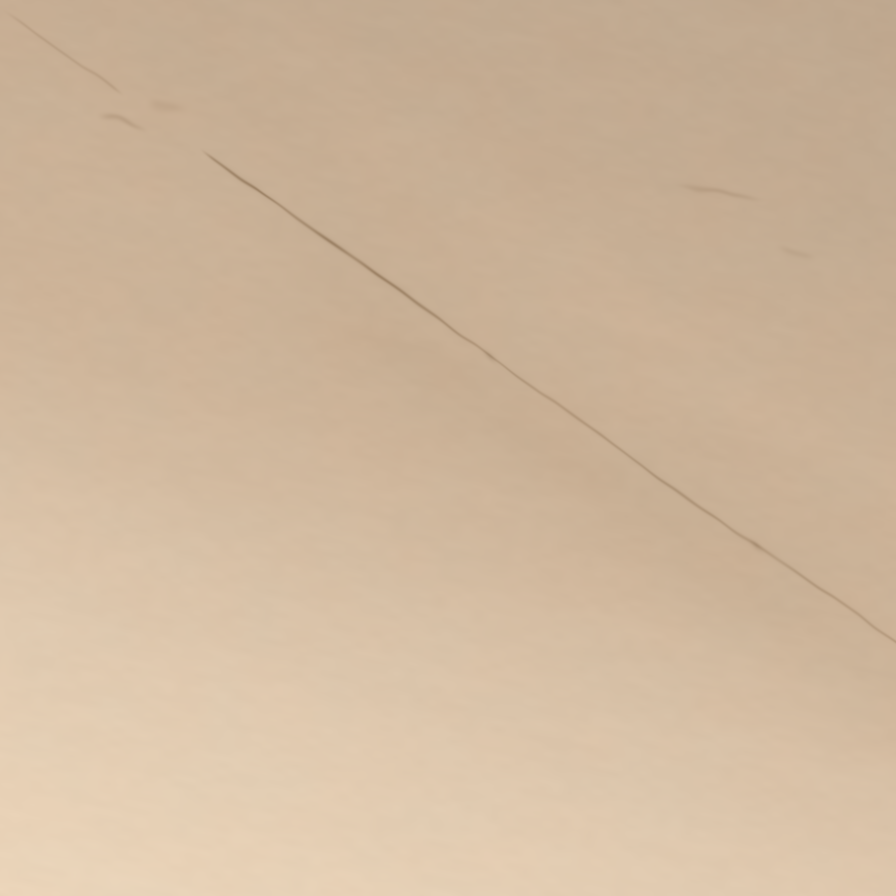
Reproduce this texture procedurally as a WebGL 2 fragment shader.

```glsl
#version 300 es
precision highp float;

uniform vec2 u_resolution;
out vec4 fragColor;

float hash(vec2 p) {
    vec3 q = fract(vec3(p.xyx) * 0.1031);
    q += dot(q, q.yzx + 33.33);
    return fract((q.x + q.y) * q.z);
}

float noise(vec2 p) {
    vec2 i = floor(p), f = fract(p);
    f = f * f * (3.0 - 2.0 * f);
    return mix(mix(hash(i), hash(i + vec2(1, 0)), f.x),
               mix(hash(i + vec2(0, 1)), hash(i + vec2(1, 1)), f.x), f.y);
}

float fbm(vec2 p) {
    float sum = 0.0, amp = 0.5;
    for (int k = 0; k < 4; k++) {
        sum += amp * noise(p);
        p = p * 2.03 + 17.1;
        amp *= 0.5;
    }
    return sum;
}

// Coordinates along and across a direction given by its angle
vec2 turned(vec2 p, float angle) {
    float c = cos(angle), s = sin(angle);
    return vec2(c * p.x + s * p.y, c * p.y - s * p.x);
}

// Soft short vein that tapers towards both ends
float vein(vec2 p, vec2 a, vec2 b, float width) {
    vec2 ab = b - a;
    float t = clamp(dot(p - a, ab) / dot(ab, ab), 0.0, 1.0);
    float d = length(p - a - ab * t);
    return exp(-d * d / (width * width)) * smoothstep(0.0, 0.3, t) * smoothstep(1.0, 0.6, t);
}

// Warm light falling off from the lower left
vec3 stoneColor(float depth) {
    vec3 color = mix(vec3(0.915, 0.830, 0.725), vec3(0.870, 0.782, 0.680), smoothstep(0.0, 0.42, depth));
    color = mix(color, vec3(0.795, 0.697, 0.592), smoothstep(0.28, 0.76, depth));
    return mix(color, vec3(0.752, 0.660, 0.562), smoothstep(0.7, 1.35, depth));
}

void main() {
    vec2 uv = gl_FragCoord.xy / u_resolution;

    // Broad shading with drifting bands
    vec2 drift = turned(uv, -0.42);
    float bands = fbm(drift * vec2(1.8, 7.0) + 3.7) - 0.47;
    vec3 color = stoneColor(uv.y + 0.35 * uv.x + 0.10 * bands);
    color += 0.022 * bands;

    // Faint streaks and mottling
    vec2 flow = turned(uv, -0.2);
    color += 0.012 * (fbm(flow * vec2(9.0, 42.0) + 8.0) - 0.47);
    color += 0.010 * (noise(flow * vec2(65.0, 130.0)) - 0.5);
    color += vec3(0.007, -0.003, -0.006) * (noise(uv * 24.0 + 40.0) - 0.5);

    // Main crack: a diagonal with a slight wander
    float wander = 0.007 * (noise(vec2(uv.x * 9.0, 2.0)) - 0.5)
                 + 0.003 * (noise(vec2(uv.x * 45.0, 5.0)) - 0.5);
    float offset = (uv.y - 0.989 + 0.708 * uv.x - wander) * 0.816;

    // Shade below the crack and a paler strip above it
    float reach = smoothstep(0.2, 0.5, uv.x);
    color -= vec3(0.014, 0.015, 0.016) * reach * exp(-pow((offset + 0.045) / 0.06, 2.0));
    color += 0.008 * reach * exp(-pow((offset - 0.13) / 0.05, 2.0));

    // Crack strength: faint start, gap, dark stretch, lighter tail
    float start = 0.28 * smoothstep(0.0, 0.03, uv.x) * smoothstep(0.14, 0.125, uv.x);
    float body = smoothstep(0.222, 0.24, uv.x) * mix(0.95, 0.55, smoothstep(0.42, 0.58, uv.x));
    float strength = start + body * mix(0.65, 1.0, noise(vec2(uv.x * 38.0, 9.0)));
    float width = 0.0014 + 0.0007 * noise(vec2(uv.x * 30.0, 12.0));
    float line = exp(-offset * offset / (width * width));
    float halo = exp(-offset * offset / 0.00003);
    color -= vec3(0.17, 0.18, 0.19) * strength * line;
    color -= 0.014 * strength * halo;

    // Small knots on the crack
    for (int k = 0; k < 2; k++) {
        float x = 0.547 + 0.297 * float(k);
        vec2 along = vec2((uv.x - x) / 0.006, (offset + 0.001) / 0.0035);
        color -= 0.05 * exp(-dot(along, along));
    }

    // Stray side veins
    vec2 bent = uv + 0.008 * (vec2(noise(uv * 45.0), noise(uv * 45.0 + 60.0)) - 0.5);
    float stray = vein(bent, vec2(0.105, 0.878), vec2(0.168, 0.852), 0.0035)
                + 0.6 * vein(bent, vec2(0.16, 0.886), vec2(0.215, 0.876), 0.005)
                + 0.8 * vein(bent, vec2(0.75, 0.793), vec2(0.86, 0.778), 0.003)
                + 0.5 * vein(bent, vec2(0.86, 0.726), vec2(0.92, 0.708), 0.004);
    color -= vec3(0.055, 0.058, 0.060) * stray;

    fragColor = vec4(clamp(color, 0.0, 1.0), 1.0);
}
```
